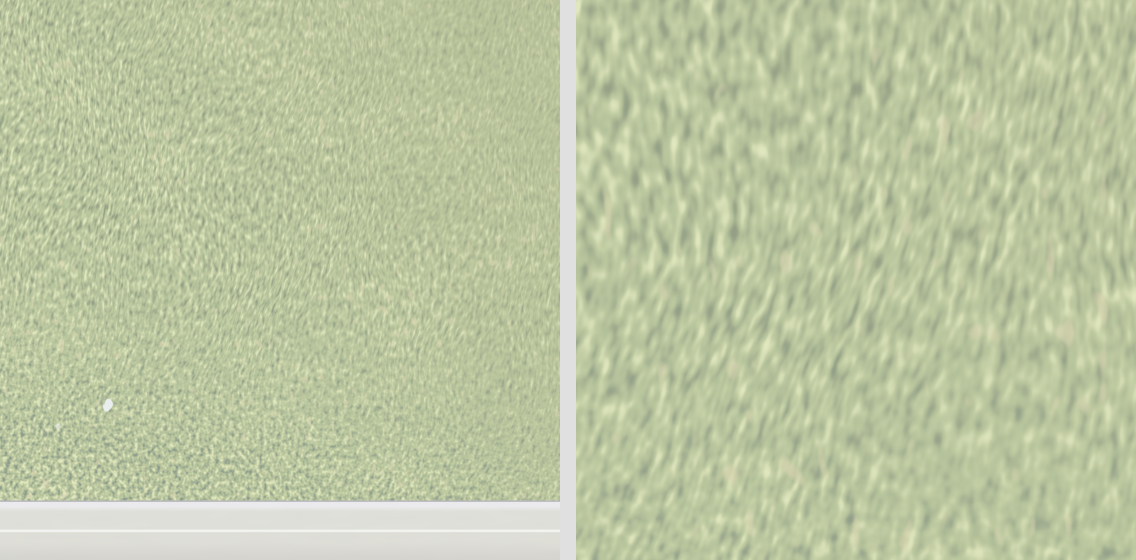
Left: the whole. Right: its middle third, enlarged.
Write a three.js fragment shader that draws this texture.

```glsl
varying vec2 vUv;

float hash(vec2 p) {
  vec3 q = fract(vec3(p.xyx) * 0.1031);
  q += dot(q, q.yzx + 33.33);
  return fract((q.x + q.y) * q.z);
}

float cornerRamp(vec2 cell, vec2 offset) {
  float angle = 6.2832 * hash(cell);
  return dot(vec2(cos(angle), sin(angle)), offset);
}

float gradientNoise(vec2 p) {
  vec2 i = floor(p), f = fract(p);
  vec2 u = f * f * f * (f * (f * 6.0 - 15.0) + 10.0);
  vec2 e = vec2(1.0, 0.0);
  float low = mix(cornerRamp(i, f), cornerRamp(i + e, f - e), u.x);
  float high = mix(cornerRamp(i + e.yx, f - e.yx), cornerRamp(i + 1.0, f - 1.0), u.x);
  return mix(low, high, u.y);
}

// Long leaning blades far away, rounder leaf clumps close by
float bladeRelief(vec2 p, float nearness) {
  vec2 bent = p;
  bent.x += 0.035 * gradientNoise(p * 5.0 + 40.0) - 0.16 * p.y;
  float blades = 0.75 * gradientNoise(bent * vec2(150.0, 58.0) + 7.0)
               + 0.5 * gradientNoise(bent * vec2(235.0, 105.0) + 90.0);
  float clumps = 0.8 * gradientNoise(bent * vec2(125.0, 105.0) + 31.0)
               + 0.5 * gradientNoise(p * vec2(220.0, 200.0) + 63.0);
  return mix(blades, clumps, nearness);
}

vec3 grass(vec2 p) {
  float nearness = 0.85 * smoothstep(0.65, 0.15, p.y + 0.15 * p.x);
  float haze = smoothstep(0.45, 1.3, 0.75 * p.x + 0.6 * p.y);
  float contrast = mix(1.0, 0.5, haze) + 0.4 * nearness * (1.0 - 0.6 * p.x);
  float patches = gradientNoise(p * vec2(5.0, 7.0) + 3.0)
                + 0.6 * gradientNoise(p * vec2(17.0, 22.0) + 11.0);
  float tone = 0.5 + 0.95 * contrast * bladeRelief(p, nearness) + 0.09 * patches;

  vec3 shade = mix(vec3(0.58, 0.625, 0.52), vec3(0.55, 0.61, 0.56), nearness);
  vec3 leaf = mix(vec3(0.725, 0.775, 0.615), vec3(0.725, 0.765, 0.605), haze);
  vec3 tip = vec3(0.88, 0.905, 0.745);
  vec3 color = mix(shade, leaf, smoothstep(-0.1, 0.55, tone));
  color = mix(color, tip, smoothstep(0.45, 1.05, tone));

  // Sparse dry straw
  float straw = gradientNoise(p * vec2(95.0, 48.0) + 150.0) + 0.3 * patches;
  color = mix(color, vec3(0.86, 0.84, 0.70), 0.55 * smoothstep(0.32, 0.58, straw));
  return color;
}

// Two pale petals lying on the lawn
vec3 addPetals(vec3 color, vec2 p) {
  for (int i = 0; i < 2; i++) {
    float k = float(i);
    vec2 d = p - vec2(0.193 - 0.089 * k, 0.277 - 0.037 * k);
    float edge = length(d * vec2(1.1, 0.85)) + 0.007 * gradientNoise(p * 95.0);
    float size = 0.0095 - 0.004 * k;
    float cover = 1.0 - smoothstep(size - 0.003, size + 0.001, edge);
    color = mix(color, vec3(0.93, 0.94, 0.95), cover * (0.95 - 0.4 * k));
  }
  return color;
}

float stripe(float y, float center, float halfWidth) {
  return 1.0 - smoothstep(halfWidth * 0.4, halfWidth * 1.6, abs(y - center));
}

// Painted ledge with a bright rim and a raised seam
vec3 ledge(vec2 p) {
  vec3 lower = mix(vec3(0.835, 0.835, 0.81), vec3(0.87, 0.87, 0.845), smoothstep(0.0, 0.035, p.y));
  vec3 color = mix(lower, vec3(0.875, 0.875, 0.855), smoothstep(0.048, 0.056, p.y));
  color = mix(color, vec3(0.92, 0.92, 0.93), smoothstep(0.086, 0.097, p.y));
  color = mix(color, vec3(0.95, 0.95, 0.94), stripe(p.y, 0.052, 0.0022));
  color += 0.006 * gradientNoise(p * vec2(14.0, 60.0));
  return mix(color, vec3(0.71, 0.71, 0.735), stripe(p.y, 0.1055, 0.0015));
}

void main() {
  vec3 lawn = addPetals(grass(vUv), vUv);
  vec3 color = mix(ledge(vUv), lawn, smoothstep(0.105, 0.1075, vUv.y));
  gl_FragColor = vec4(color, 1.0);
}
```
